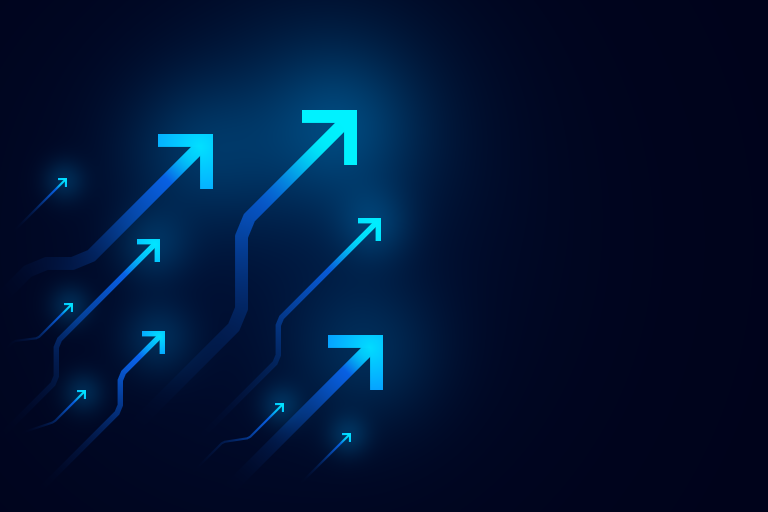
Write a Shadertoy shader that draws this background.

```glsl
// Glowing arrows rise diagonally over a dark navy backdrop with soft blue light.
// Each arrow is a sharp two-bar head plus a bent shaft measured by segment
// distance; the position along the shaft drives its colour and its fade.

const vec2 GRID = vec2(768.0, 512.0);   // layout units spanning the canvas
const int ARROWS = 11;
const vec3 NIGHT = vec3(0.0, 0.012, 0.105);
const vec3 HAZE  = vec3(0.0, 0.040, 0.085);
const vec3 LIGHT = vec3(0.0, 0.170, 0.225);
const vec3 CYAN  = vec3(0.0, 0.95, 1.0);
const vec3 AZURE = vec3(0.04, 0.42, 1.0);

// Head corner x, y, bar length, coolness of tint
const vec4 HEADS[ARROWS] = vec4[](
    vec4(357, 402, 55, 0.0), vec4(213, 378, 55, 0.45), vec4(383, 177, 55, 0.55),
    vec4(160, 273, 23, 0.3), vec4(381, 294, 23, 0.1), vec4(165, 181, 23, 0.5),
    vec4(67, 334, 9, 0.3), vec4(73, 209, 9, 0.3), vec4(86, 122, 9, 0.3),
    vec4(284, 109, 9, 0.3), vec4(351, 79, 9, 0.3));

// First diagonal extent, middle run x, y, last diagonal extent
const vec4 PATHS[ARROWS] = vec4[](
    vec4(109, 0, 94, 119), vec4(123, 48, 0, 45), vec4(100, 0, 0, 52),
    vec4(101, 0, 38, 61), vec4(100, 0, 39, 88), vec4(42, 0, 34, 85),
    vec4(27, 0, 0, 27), vec4(34, 24, 3, 10), vec4(31, 30, 10, 4),
    vec4(34, 26, 4, 32), vec4(25, 0, 0, 26));

float gaussian(vec2 offset, float radius) {
    return exp(-dot(offset, offset) / (radius * radius));
}

float boxDistance(vec2 p, vec2 halfSize) {
    vec2 q = abs(p) - halfSize;
    return length(max(q, 0.0)) + min(max(q.x, q.y), 0.0);
}

// Two bars meeting at a corner placed at the origin
float headDistance(vec2 p, float arm, float thick) {
    vec2 halfBar = 0.5 * vec2(arm, thick);
    return min(boxDistance(p + halfBar, halfBar),
               boxDistance(p + halfBar.yx, halfBar.yx));
}

// Returns distance to the shaft's centre line and progress 0..1 along it
vec2 shaftField(vec2 p, vec2 start, vec4 path, float bend) {
    vec2 diagonal = vec2(-0.70711);
    vec2 middle = -path.yz;
    vec2 middleDir = middle / max(length(middle), 0.001);
    vec2 b1 = start - path.x;
    vec2 b2 = b1 + middle;
    // Both bends are cut short to round them
    vec2 v[6] = vec2[](start, b1 - bend * diagonal, b1 + bend * middleDir,
                       b2 - bend * middleDir, b2 + bend * diagonal, b2 - path.w);
    float nearest = 1e5, along = 0.0, total = 0.0;
    for (int i = 0; i < 5; i++) {
        vec2 edge = v[i + 1] - v[i];
        float span = length(edge);
        float t = clamp(dot(p - v[i], edge) / max(span * span, 0.001), 0.0, 1.0);
        float d = length(p - v[i] - edge * t);
        if (d < nearest) {
            nearest = d;
            along = total + t * span;
        }
        total += span;
    }
    return vec2(nearest, along / total);
}

float coverage(float d, float pixel) {
    return clamp(0.5 - d / pixel, 0.0, 1.0);
}

vec3 backdrop(vec2 p) {
    vec3 color = NIGHT + HAZE * gaussian(p - vec2(275, 270), 270.0);
    return color + LIGHT * 0.65 * gaussian(p - vec2(325, 385), 125.0);
}

vec3 drawArrow(vec3 color, vec2 p, vec4 head, vec4 path, float pixel) {
    vec2 q = p - head.xy;
    float arm = head.z, thick = 0.235 * arm;

    // Shaft fading into the dark
    vec2 field = shaftField(p, head.xy - 0.5 * thick, path, min(0.2 * arm, 0.3 * path.x));
    float u = field.y;
    float cool = head.w * (0.3 + length(q + thick) / arm);
    float tone = clamp(cool + smoothstep(0.08, 0.32, u), 0.0, 1.0);
    float fade = exp(-u * u / 0.22) * (1.0 - smoothstep(0.75, 1.0, u));
    color = mix(color, mix(CYAN, AZURE, tone),
                fade * coverage(field.x - 0.5 * thick, pixel));

    // Solid head
    vec3 tint = mix(CYAN, AZURE, clamp(cool, 0.0, 1.0));
    return mix(color, tint, coverage(headDistance(q, arm, thick), pixel));
}

void mainImage(out vec4 fragColor, in vec2 fragCoord) {
    vec2 p = fragCoord / iResolution.xy * GRID;
    float pixel = GRID.y / iResolution.y;
    vec3 color = backdrop(p);

    // Halos lie below every arrow
    for (int i = 0; i < ARROWS; i++) {
        vec4 head = HEADS[i];
        color += LIGHT * 0.75 * gaussian(p - head.xy + 0.3 * head.z, 10.0 + 1.15 * head.z);
    }
    for (int i = 0; i < ARROWS; i++)
        color = drawArrow(color, p, HEADS[i], PATHS[i], pixel);

    fragColor = vec4(color, 1.0);
}
```
